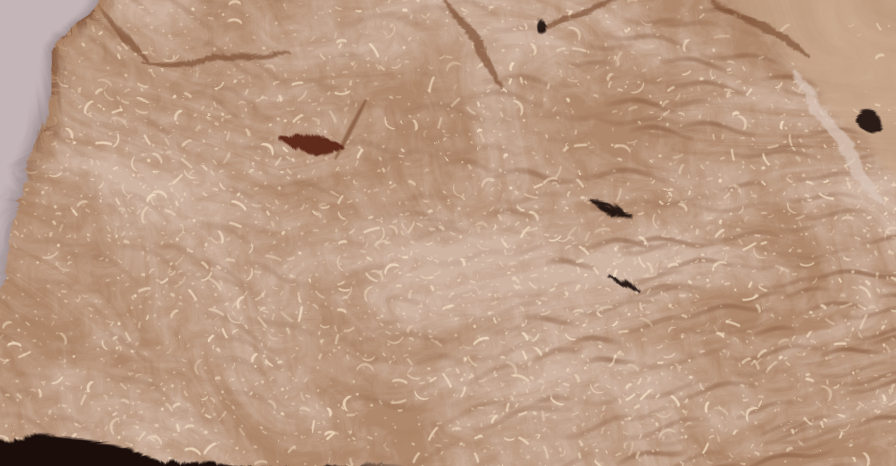
Write a WebGL 1 fragment shader that draws this texture.

```glsl
precision highp float;
// Moist sliced cooked meat: warm mottling from warped layered sines, dark fibres
// and wet glints scattered as capsules in jittered cells along a bent grain,
// then a few tapered cuts, a fatty corner, a pale plate and a dark underside.
uniform vec2 u_resolution;

#define TAN vec3(0.69, 0.535, 0.42)
#define PALE vec3(0.815, 0.71, 0.64)
#define OCHRE vec3(0.64, 0.47, 0.34)
#define BROWN vec3(0.48, 0.30, 0.19)
#define DARK vec3(0.10, 0.05, 0.04)
#define PLATE vec3(0.77, 0.71, 0.72)
#define GLINT vec3(0.96, 0.88, 0.77)
#define GLINT_CELLS 31.0
#define FIBRE_CELLS vec2(7.0, 25.0)
#define MOTTLE 0.72

vec2 hash2(vec2 c) {
  return fract(sin(vec2(dot(c, vec2(127.1, 311.7)), dot(c, vec2(269.5, 183.3)))) * 4375.85);
}

// Layered sines, each layer rotated and warped
float waves(vec2 p) {
  float sum = 0.0, amp = 0.5;
  for (int i = 0; i < 6; i++) {
    p = mat2(0.8, 0.6, -0.6, 0.8) * p * 1.75;
    p += 0.7 * sin(p.yx * 1.3 + float(i) * 2.1);
    sum += amp * sin(p.x) * sin(p.y);
    amp *= 0.68;
  }
  return sum;
}

// Follows the muscle grain: fanned on the right, falling on the left
vec2 grain(vec2 p) {
  float bend = (0.23 - 0.42 * p.y) * (max(p.x, 0.9) - 1.5) + 0.35 * max(0.6 - p.x, 0.0);
  return vec2(p.x, p.y - bend);
}

// Short curved highlights, one candidate per cell
float glints(vec2 p, float cells, float longest, float keep) {
  vec2 g = p * cells, id = floor(g);
  float aa = cells / u_resolution.y, mask = 0.0;
  for (int j = -1; j <= 1; j++) for (int i = -1; i <= 1; i++) {
    vec2 c = id + vec2(i, j), r = hash2(c), s = hash2(c + 37.0), k = hash2(c + 71.0);
    float angle = (s.x - 0.5) * 2.8;
    vec2 l = mat2(cos(angle), -sin(angle), sin(angle), cos(angle)) * (g - c - r);
    l.y += (k.y - 0.5) * 2.4 * l.x * l.x;
    float d = length(vec2(max(abs(l.x) - longest * s.y * s.y, 0.0), l.y));
    float lit = smoothstep(aa, -aa, d - mix(0.05, 0.1, k.y));
    mask = max(mask, lit * step(k.x, keep) * mix(0.4, 1.0, r.x));
  }
  return mask;
}

// Thin tapered dark lines along the grain
float fibres(vec2 q) {
  vec2 g = q * FIBRE_CELLS, id = floor(g);
  float mask = 0.0;
  for (int j = -1; j <= 1; j++) for (int i = -1; i <= 1; i++) {
    vec2 c = id + vec2(i, j), r = hash2(c + 11.0), s = hash2(c + 53.0);
    vec2 l = g - c - r;
    float taper = max(1.0 - abs(l.x) / mix(0.3, 0.85, s.x), 0.0);
    l.y += 0.22 * sin(l.x * 5.0 + s.y * 6.0);
    mask = max(mask, sqrt(taper) * smoothstep(0.24, 0.03, abs(l.y)) * s.y);
  }
  return mask;
}

// Tapered stroke from a to b
float cut(vec2 p, vec2 a, vec2 b, float width) {
  vec2 d = b - a;
  float h = clamp(dot(p - a, d) / dot(d, d), 0.0, 1.0);
  float e = length(p - a - d * h) - width * (0.25 + 3.0 * h * (1.0 - h));
  return smoothstep(0.005, -0.003, e);
}

float spot(vec2 p, vec2 c, float r) { return smoothstep(r + 0.004, r - 0.004, length(p - c)); }

void main() {
  vec2 p = gl_FragCoord.xy / u_resolution.y;
  vec2 q = grain(p);
  float mottle = waves(q * vec2(3.0, 6.5));
  float fine = waves(p * 34.0 + 5.0);
  vec2 w = p + 0.012 * vec2(waves(p * 9.0), waves(p * 9.0 + 4.0));

  // Flesh, lighter in the middle
  float heart = smoothstep(1.0, 0.1, length((p - vec2(1.0, 0.42)) * vec2(0.9, 1.5)));
  vec3 col = mix(TAN, PALE, clamp(0.35 + 0.26 * heart + MOTTLE * mottle + 0.24 * fine, 0.0, 1.0));

  // Fatty corner at the upper right
  float corner = dot(w - vec2(1.56, 1.0), vec2(0.73, 0.68));
  float fat = smoothstep(-0.01, 0.025, corner);
  col = mix(col, vec3(0.77, 0.64, 0.53) + 0.03 * mottle, 0.8 * fat);

  // Fibres and glints
  float right = smoothstep(0.85, 1.4, p.x);
  col = mix(col, BROWN, fibres(q) * mix(0.2, 0.52, right) * (1.0 - fat));
  float wet = (0.5 + 0.35 * mottle + 0.12 * heart) * (1.0 - 0.9 * fat) * mix(1.0, 0.55, smoothstep(0.7, 1.0, p.y));
  col = mix(col, GLINT, 0.8 * glints(p, GLINT_CELLS, 0.5, wet));
  col = mix(col, GLINT, 0.6 * glints(p + 7.3, GLINT_CELLS * 1.45, 0.25, wet));

  // Seams, pale tendon and cuts
  float seam = max(cut(w, vec2(0.21, 0.98), vec2(0.33, 0.86), 0.008), cut(w, vec2(0.31, 0.86), vec2(0.62, 0.89), 0.006));
  seam = max(seam, max(cut(w, vec2(0.96, 1.0), vec2(1.08, 0.81), 0.01), cut(w, vec2(1.17, 0.94), vec2(1.33, 1.01), 0.006)));
  seam = max(seam, max(cut(w, vec2(1.53, 1.0), vec2(1.74, 0.88), 0.009), cut(p, vec2(0.72, 0.66), vec2(0.785, 0.785), 0.004)));
  col = mix(col, BROWN, 0.65 * seam);
  col = mix(col, vec3(0.85, 0.77, 0.72), 0.75 * cut(w, vec2(1.71, 0.84), vec2(1.89, 0.56), 0.014));
  col = mix(col, vec3(0.38, 0.17, 0.11), cut(w, vec2(0.61, 0.70), vec2(0.73, 0.685), 0.017));
  float slit = max(cut(w, vec2(1.265, 0.57), vec2(1.355, 0.53), 0.007), cut(w, vec2(1.31, 0.41), vec2(1.37, 0.38), 0.005));
  slit = max(slit, max(spot(w, vec2(1.865, 0.745), 0.025), spot(w, vec2(1.168, 0.945), 0.012)));
  col = mix(col, DARK, 0.9 * slit);

  // Browned rim, plate and shadow below
  float jag = 0.022 * waves(p * 8.0 + 2.0);
  float rim = p.x - 0.1 * smoothstep(0.4, 0.9, p.y) - 0.1 * smoothstep(0.88, 1.0, p.y) + 0.03 * smoothstep(0.5, 0.2, p.y) - 0.01 - jag;
  float crust = smoothstep(0.06, 0.0, rim) * smoothstep(0.35, 0.9, p.y);
  col = mix(col, mix(OCHRE, BROWN, smoothstep(-0.2, 0.4, fine)), 0.8 * crust);
  col = mix(col, PLATE - 0.12 * smoothstep(-0.04, 0.0, rim), smoothstep(0.004, -0.004, rim));
  float under = p.y - 0.06 * smoothstep(0.52, 0.08, p.x) - 0.7 * jag;
  col = mix(col, DARK, smoothstep(0.005, -0.004, under) * smoothstep(0.95, 0.6, p.x));

  gl_FragColor = vec4(col, 1.0);
}
```
